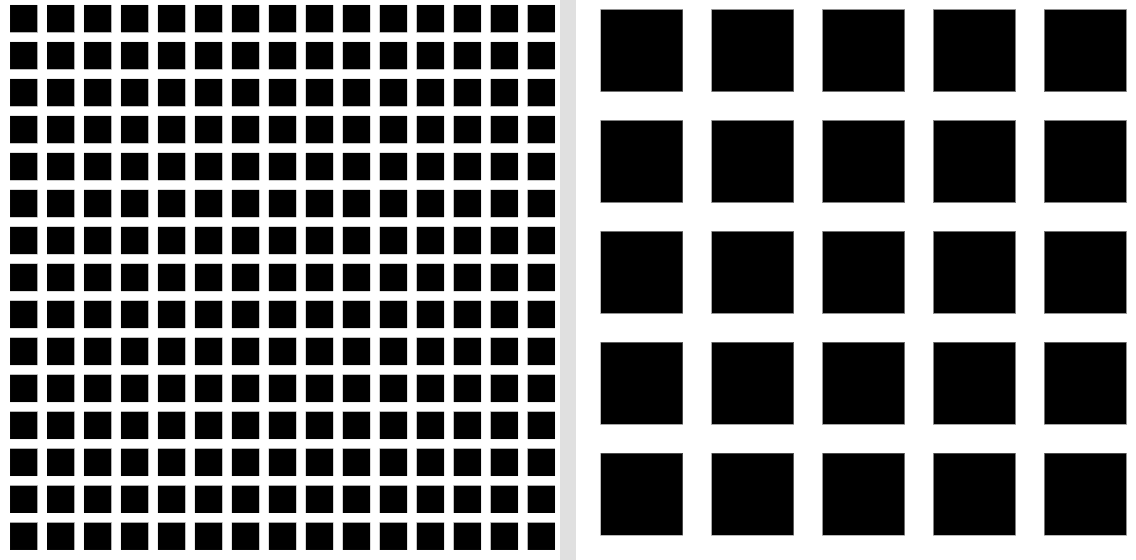
Left: the whole. Right: its middle third, enlarged.
Reproduce this pattern procedurally as a Shadertoy shader.

```glsl
// A 15 by 15 grid of plain black squares on white, with even gutters.
// Each point is folded to its nearest cell centre, then a box distance
// function is turned into smooth coverage about one pixel wide.

float boxDistance(vec2 p, float halfSide) {
    vec2 d = abs(p) - halfSide;
    return length(max(d, 0.0)) + min(max(d.x, d.y), 0.0);
}

void mainImage(out vec4 fragColor, in vec2 fragCoord) {
    vec2 uv = fragCoord / iResolution.xy;
    float pixel = 1.0 / min(iResolution.x, iResolution.y);

    // Fold into the nearest cell, keeping to the 15 rows and columns
    float pitch = 0.06603;
    vec2 fromFirst = uv - 0.0423;
    vec2 cell = clamp(floor(fromFirst / pitch + 0.5), 0.0, 14.0);
    float dist = boxDistance(fromFirst - cell * pitch, 0.0244);

    // Black squares on white, with smoothed edges
    float paper = clamp(dist / pixel + 0.5, 0.0, 1.0);
    fragColor = vec4(vec3(paper), 1.0);
}
```
